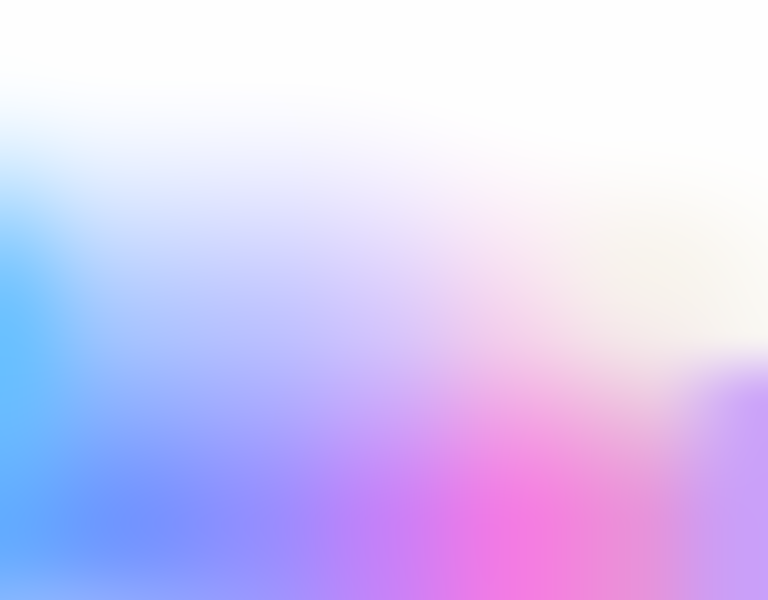
Give the GLSL for this background, as a WebGL 1 fragment shader.

```glsl
precision highp float;
// A soft mesh-like gradient: white sky melting into blue, violet and pink.
// Two horizontal colour ramps fade in one below the other, then a few
// elliptical glows tint the edges and the warm area at the right.

uniform vec2 u_resolution;

const vec3 WHITE  = vec3(0.998);
const vec3 CYAN   = vec3(0.37, 0.745, 1.0);
const vec3 HAZE   = vec3(0.76, 0.81, 1.0);
const vec3 CREAM  = vec3(0.97, 0.96, 0.91);
const vec3 VIOLET = vec3(0.79, 0.627, 0.98);

// Bell-shaped weight of a ramp stop, t measured in stop spacings
float bell(float t, float stop) {
  float d = t - stop;
  return exp(-2.0 * d * d);
}

// Smooth ramp through seven evenly spaced colours, x from 0 to 1
vec3 ramp(float x, vec3 a, vec3 b, vec3 c, vec3 d, vec3 e, vec3 f, vec3 g) {
  float t = x * 6.0;
  vec4 left = vec4(bell(t, 0.0), bell(t, 1.0), bell(t, 2.0), bell(t, 3.0));
  vec3 right = vec3(bell(t, 4.0), bell(t, 5.0), bell(t, 6.0));
  vec3 sum = a * left.x + b * left.y + c * left.z + d * left.w
           + e * right.x + f * right.y + g * right.z;
  return sum / (dot(left, vec4(1.0)) + dot(right, vec3(1.0)));
}

// Elliptical Gaussian glow, 1 at its centre
float glow(vec2 p, vec2 centre, vec2 radii) {
  vec2 q = (p - centre) / radii;
  return exp(-dot(q, q));
}

// Pastel colours of the middle height
vec3 pastelWash(float x) {
  return ramp(x, vec3(0.49, 0.765, 1.0), vec3(0.627, 0.745, 1.0),
    vec3(0.698, 0.725, 1.0), vec3(0.804, 0.737, 0.996),
    vec3(0.961, 0.737, 0.894), vec3(0.925, 0.84, 0.87),
    vec3(0.973, 0.973, 0.94));
}

// Saturated colours near the floor
vec3 vividFloor(float x) {
  return ramp(x, vec3(0.375, 0.675, 1.0), vec3(0.435, 0.57, 1.0),
    vec3(0.573, 0.56, 1.0), vec3(0.776, 0.5, 0.98),
    vec3(0.98, 0.467, 0.886), vec3(0.92, 0.58, 0.835),
    vec3(0.77, 0.608, 0.97));
}

void main() {
  vec2 p = gl_FragCoord.xy / u_resolution;
  float depth = 1.0 - p.y;

  // The pastel wash starts lower on the right
  float slope = 0.12 * smoothstep(0.38, 0.9, p.x);
  float washAmount = smoothstep(0.1, 0.667, depth - slope);
  vec3 colour = mix(WHITE, pastelWash(p.x), washAmount);

  // Warm veil at the right
  colour = mix(colour, CREAM, 0.6 * glow(p, vec2(0.85, 0.55), vec2(0.14, 0.13)));

  // Vivid lower part
  colour = mix(colour, vividFloor(p.x), smoothstep(0.55, 0.883, depth));

  // Cyan left edge and pale haze in the lower left corner
  colour = mix(colour, CYAN, 0.75 * glow(p, vec2(0.0, 0.433), vec2(0.09, 0.217)));
  colour = mix(colour, HAZE, 0.4 * glow(p, vec2(0.08, -0.02), vec2(0.26, 0.075)));

  // Violet right edge with a firmer top
  float violet = smoothstep(0.833, 1.0, p.x) * smoothstep(0.55, 0.683, depth);
  colour = mix(colour, VIOLET, 0.95 * violet);

  gl_FragColor = vec4(colour, 1.0);
}
```
